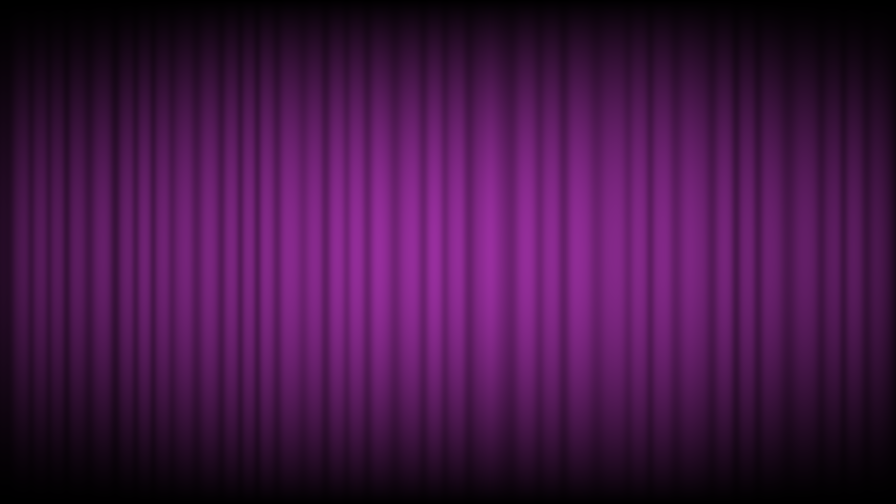
This background is drawn by a Shadertoy shader. Its source:

```glsl
// A softly lit purple curtain with uneven vertical folds, fading to black at the rim.
// A warped coordinate spaces the folds; each is a Gaussian crease of random depth,
// shaded by a wide central light that falls off towards every side.

#define CLOTH_COLOR vec3(0.585, 0.178, 0.608)
#define FOLD_WIDTH 0.0306
#define FOLD_ORIGIN 0.3607
#define CREASE_WIDTH 0.23
#define CREASE_DEPTH 0.25
#define SIDE_DEPTH 0.16
#define LIGHT_CENTER vec2(0.51, 0.50)
#define LIGHT_SPREAD 0.62
#define RIPPLE_SCALE 95.0
#define RIPPLE_AMOUNT 0.08

const float TAU = 6.2831853;

float hash(float n) {
    return fract(sin(n * 12.9898) * 43758.5453);
}

float noise(float x) {
    float cell = floor(x);
    float t = smoothstep(0.0, 1.0, fract(x));
    return mix(hash(cell), hash(cell + 1.0), t);
}

float bell(float x) {
    return exp(-x * x);
}

// Fold coordinate: whole numbers lie on the creases
float foldPhase(float x) {
    float offset = x - FOLD_ORIGIN;
    float gather = 0.017 * bell((x - 0.4987) / 0.091);
    float sway = 0.0052 * cos(TAU * (x - 0.469) / 0.1107);
    float leftSqueeze = 0.3 * min(offset, 0.0);
    return (offset + gather - sway + leftSqueeze) / FOLD_WIDTH;
}

// Cloth brightness across the folds
float foldShade(float x) {
    float phase = foldPhase(x);
    float fold = floor(phase + 0.5);
    float side = smoothstep(0.12, 0.5, abs(x - LIGHT_CENTER.x));
    float depth = (CREASE_DEPTH + SIDE_DEPTH * side) * mix(0.75, 1.25, hash(fold + 40.0));
    float crease = depth * bell((phase - fold) / CREASE_WIDTH);
    float ripple = RIPPLE_AMOUNT * (noise(x * RIPPLE_SCALE) - 0.5);
    return 1.0 - crease + ripple;
}

// Broad light with a dark rim
float stageLight(vec2 uv) {
    float across = bell((uv.x - LIGHT_CENTER.x) / LIGHT_SPREAD);
    float height = max(cos((uv.y - LIGHT_CENTER.y) * 0.5 * TAU), 0.0);
    float falloff = mix(0.95, 1.5, smoothstep(0.2, 0.5, abs(uv.x - LIGHT_CENTER.x)));
    float rim = smoothstep(-0.03, 0.03, min(uv.x, 1.0 - uv.x));
    return across * pow(height, falloff) * rim;
}

void mainImage(out vec4 fragColor, in vec2 fragCoord) {
    vec2 uv = fragCoord / iResolution.xy;
    vec3 color = CLOTH_COLOR * foldShade(uv.x) * stageLight(uv);
    fragColor = vec4(color, 1.0);
}
```
